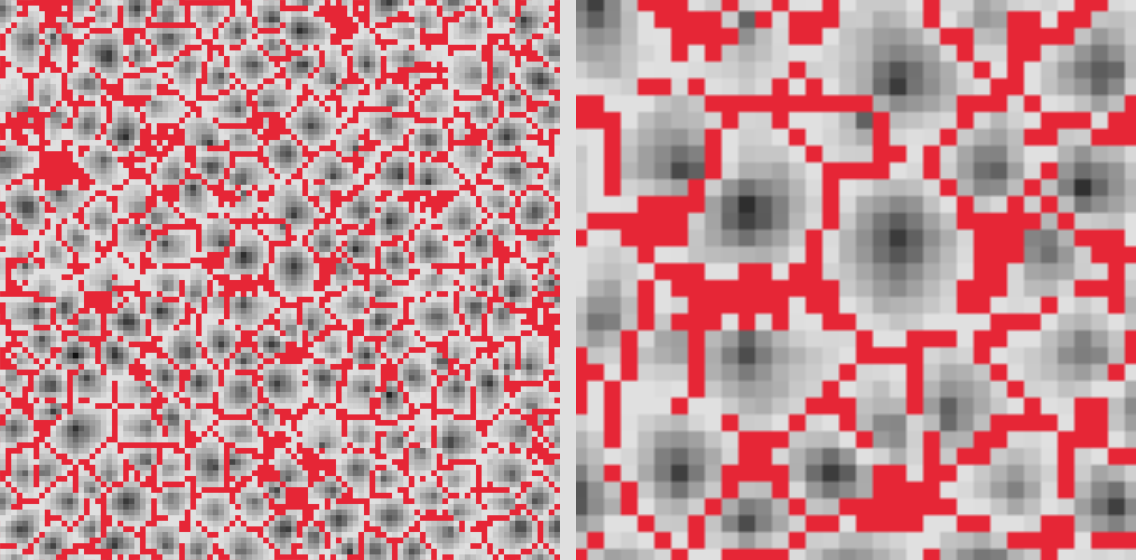
Left: the whole. Right: its middle third, enlarged.
Write a three.js fragment shader that draws this texture.

```glsl
varying vec2 vUv;

const float BLOCKS = 100.0;       // mosaic blocks across the canvas
const float GRAINS = 15.0;        // grain seeds across the canvas
const float EDGE_BLUR = 0.1;      // half width of a block edge, in blocks
const float DIAMOND = 0.4;        // 0 = round grains, 1 = diamonds
const float SIZE_SPREAD = 0.32;   // extra reach of the largest grains
const float VEIN_WIDTH = 0.125;   // gap between grains, in grain tiles
const float VEIN_RAGGED = 0.1;    // random change of the gap per block
const float CORE_DARK = 0.07;
const float CORE_LIGHT = 0.52;
const float RIM_TONE = 0.97;
const float MAX_TONE = 0.88;
const float SPECKLE = 0.07;
const vec3 VEIN_RED = vec3(0.90, 0.15, 0.21);

vec3 hash3(vec2 p) {
  vec3 q = fract(vec3(p.xyx) * vec3(0.1031, 0.1030, 0.0973));
  q += dot(q, q.yxz + 33.33);
  return fract((q.xxy + q.yzz) * q.zyx);
}

float grainDistance(vec2 v) {
  return mix(length(v), abs(v.x) + abs(v.y), DIAMOND);
}

// Colour of one block: weighted cellular noise sampled at its centre
vec3 blockColor(vec2 block) {
  vec2 p = (block + 0.5) / BLOCKS * GRAINS;
  vec2 tile = floor(p);
  float nearest = 9.0;
  float second = 9.0;
  float radius = 0.0;
  float core = 0.0;

  for (int y = -2; y <= 2; y++) {
    for (int x = -2; x <= 2; x++) {
      vec2 seedTile = tile + vec2(float(x), float(y));
      vec3 seed = hash3(seedTile + 17.0);
      float d = grainDistance(seedTile + seed.xy - p);
      float reach = d - SIZE_SPREAD * seed.z * seed.z;
      if (reach < nearest) {
        second = nearest;
        nearest = reach;
        radius = d;
        float shade = hash3(seedTile + 71.0).x;
        core = mix(CORE_DARK, CORE_LIGHT, shade * (1.0 - 0.6 * seed.z * seed.z));
      } else {
        second = min(second, reach);
      }
    }
  }

  // Ragged red veins where two grains meet
  vec3 grit = hash3(block + 131.0);
  float gap = second - nearest;
  if (gap < VEIN_WIDTH + VEIN_RAGGED * (2.0 * grit.x - 1.0)) return VEIN_RED;

  // Dark core fading to a pale rim
  float t = radius / (radius + 0.5 * gap);
  float tone = mix(core, RIM_TONE, t) + SPECKLE * (grit.y - 0.5);
  return vec3(clamp(tone, CORE_DARK, MAX_TONE));
}

void main() {
  // Blend the four closest blocks only along their shared edges
  vec2 p = vUv * BLOCKS - 0.5;
  vec2 block = floor(p);
  vec2 blend = clamp((p - block - 0.5) / (2.0 * EDGE_BLUR) + 0.5, 0.0, 1.0);
  vec3 lower = mix(blockColor(block), blockColor(block + vec2(1.0, 0.0)), blend.x);
  vec3 upper = mix(blockColor(block + vec2(0.0, 1.0)), blockColor(block + 1.0), blend.x);
  gl_FragColor = vec4(mix(lower, upper, blend.y), 1.0);
}
```
